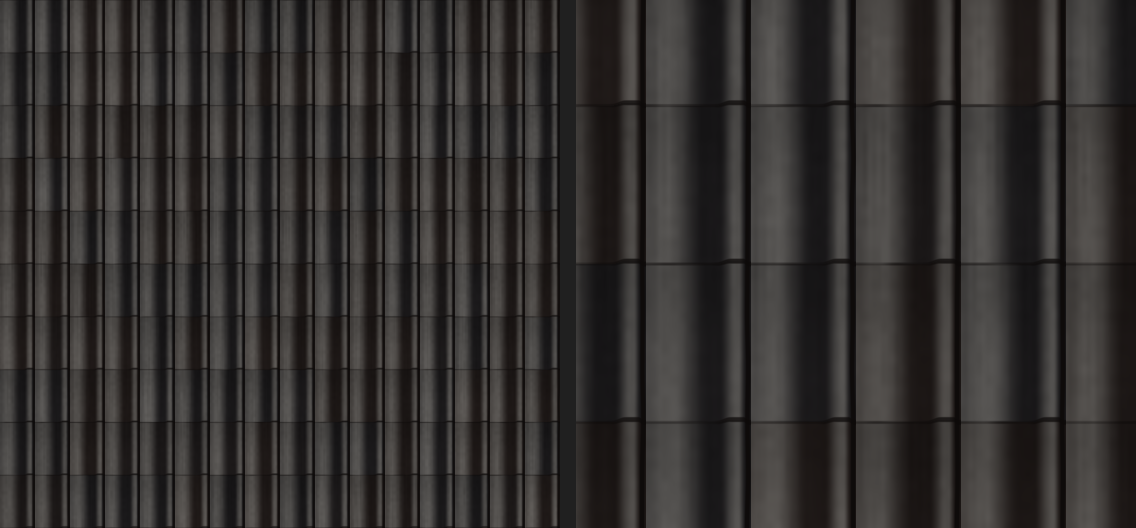
Left: the whole. Right: its middle third, enlarged.
Reproduce this texture procedurally as a Shadertoy shader.

```glsl
// Dark glazed roof tiles: rows of S-curved pans with narrow ridges and thin joints.
#define TILES vec2(16.0, 10.0)
#define LIT vec3(0.325, 0.312, 0.300)
#define SHADE vec3(0.108, 0.088, 0.082)
#define JOINT vec3(0.050, 0.038, 0.035)
#define COOL_TINT vec3(-0.014, 0.001, 0.012)
#define JOINT_WIDTH 0.022
#define LAP_WIDTH 0.009
#define GRAIN 0.028

float hash(vec2 p) {
    p = fract(p * vec2(0.1031, 0.1137));
    p += dot(p, p.yx + 33.33);
    return fract((p.x + p.y) * p.x * 91.7);
}

float noise(vec2 p) {
    vec2 i = floor(p), f = fract(p);
    f = f * f * (3.0 - 2.0 * f);
    return mix(mix(hash(i), hash(i + vec2(1, 0)), f.x),
               mix(hash(i + vec2(0, 1)), hash(i + vec2(1, 1)), f.x), f.y);
}

// Brightness across one tile: lit pan, wide soft trough, narrow ridge.
float crossLight(float x, float shift) {
    float pan = mix(0.76, 1.0, smoothstep(0.02, 0.18, x));
    pan *= 1.0 - smoothstep(0.22, 0.56, x + shift);
    float ridge = smoothstep(0.70, 0.86, x) * (1.0 - smoothstep(0.88, 0.95, x));
    return pan + 0.95 * ridge;
}

// Soft line of the given half width; d is the distance from its centre.
float line(float d, float halfWidth, float pixel) {
    return 1.0 - smoothstep(halfWidth - pixel, halfWidth + pixel, abs(d));
}

void mainImage(out vec4 fragColor, in vec2 fragCoord) {
    vec2 p = fragCoord / iResolution.xy * TILES;
    vec2 pixel = TILES / iResolution.xy;

    // The lower edge shifts a little beneath the ridge.
    float column = fract(p.x);
    p.y -= 0.018 * smoothstep(0.68, 0.80, column) * (1.0 - smoothstep(0.93, 0.98, column));
    vec2 cell = floor(p), q = fract(p);

    // Each tile has its own tone, warmth and curve.
    float tone = hash(cell + 17.0);
    float cool = smoothstep(0.42, 0.68, hash(cell + 53.0));
    float shift = 0.08 * (hash(cell + 91.0) - 0.5) - 0.02 * cool;
    float light = crossLight(q.x, shift);
    vec3 color = mix(SHADE, LIT, light);
    color += COOL_TINT * cool * mix(1.0, 0.35, light);
    color *= 0.93 + 0.14 * tone;

    // Each tile darkens towards the overlap above.
    color *= mix(1.04, 0.90, smoothstep(0.25, 1.0, q.y));

    // Vertical glaze streaks and soft mottling.
    float streak = noise(vec2(p.x * 23.0, p.y * 1.6)) - 0.5;
    float mottle = noise(p * vec2(11.0, 15.0) + 40.0) - 0.5;
    color += GRAIN * (streak + 0.8 * mottle) * (0.35 + 0.65 * light);

    // Overlap joint: faint and broken on the pan, heavier near the ridge.
    float lapDistance = min(q.y, 1.0 - q.y);
    float heavy = smoothstep(0.60, 0.84, q.x);
    float broken = mix(0.25, 0.60, noise(vec2(p.x * 5.0, floor(p.y + 0.5) * 9.0)));
    float lap = line(lapDistance, LAP_WIDTH * (1.0 + 0.7 * heavy), pixel.y);
    color = mix(color, JOINT, lap * mix(broken, 0.75, heavy));

    // Side joint with a slightly uneven edge and a soft shadow beside it.
    float wobble = 0.014 * (noise(vec2(cell.x * 7.0, p.y * 3.0)) - 0.5);
    float side = line(q.x - 0.968 + wobble, JOINT_WIDTH, pixel.x);
    color = mix(color, JOINT, 0.90 * side);

    fragColor = vec4(clamp(color, 0.0, 1.0), 1.0);
}
```
